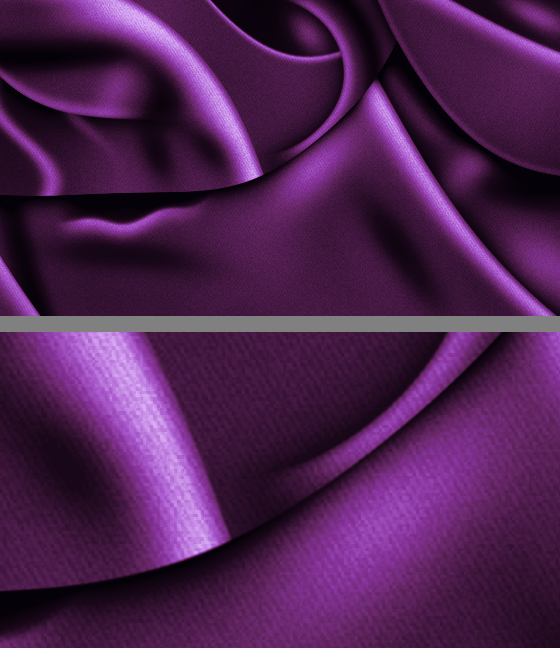
Top, the full canvas; bottom, a detail of the centre.
Write a WebGL 2 fragment shader that draws this texture.

```glsl
#version 300 es
precision highp float;
#define EDGE 0.0028
#define WARP 0.010
#define RIPPLE 0.30
#define LIGHT_GAIN 1.6
#define DARK_GAIN 1.2
#define WEAVE_PITCH 0.0095
#define WEAVE_DEPTH 0.13
#define GRAIN_SIZE 0.0036
#define GRAIN_DEPTH 0.42
#define SHADOW 2.3
uniform vec2 u_resolution;
out vec4 fragColor;

float hash(vec2 cell) {
    vec3 q = fract(cell.xyx * vec3(0.1031, 0.1030, 0.0973));
    q += dot(q, q.yzx + 33.33);
    return fract((q.x + q.y) * q.z);
}
// Coverage on the positive side of a curve
float side(float d) { return smoothstep(-EDGE, EDGE, d); }
// Lit band with its own width on either side
float sheen(float d, float before, float after) {
    float s = d / (d < 0.0 ? before : after);
    return exp(-s * s);
}
// Falloff away from an edge
float shade(float d, float reach) { return exp(-max(d, 0.0) / reach); }
// Soft tilted oval
float swell(vec2 p, vec2 center, vec2 size, float angle) {
    float c = cos(angle), s = sin(angle);
    vec2 q = mat2(c, -s, s, c) * (p - center) / size;
    return exp(-dot(q, q));
}
float ripple(vec2 p) {
    float sum = 0.0, gain = 0.5;
    for (int i = 0; i < 4; i++) {
        p = mat2(0.8, 0.6, -0.6, 0.8) * p * 1.5 + 0.7;
        sum += gain * sin(4.0 * p.x + 1.6 * sin(3.0 * p.y));
        gain *= 0.6;
    }
    return sum;
}
// Tone 0 is black, tone 6 the brightest sheen
vec3 satin(float tone) {
    vec3 stops[7] = vec3[7](vec3(0.02, 0.003, 0.03), vec3(0.10, 0.03, 0.10),
        vec3(0.26, 0.09, 0.25), vec3(0.40, 0.15, 0.40), vec3(0.53, 0.20, 0.61),
        vec3(0.67, 0.36, 0.81), vec3(0.85, 0.68, 0.96));
    vec3 color = stops[0];
    for (int i = 1; i < 7; i++) color = mix(color, stops[i], clamp(tone - float(i - 1), 0.0, 1.0));
    return color;
}
// Broad lower sheet; ridge is the distance left of its diagonal fold
float lowerSheet(vec2 p, float ridge) {
    float tone = 2.0 + 0.6 * swell(p, vec2(0.82, 0.24), vec2(0.18, 0.25), 0.0)
        + 2.0 * swell(p, vec2(1.0, 0.48), vec2(0.16, 0.08), 0.8)
        - 1.1 * swell(p, vec2(0.40, 0.19), vec2(0.26, 0.055), -0.15)
        - 1.3 * swell(p, vec2(1.27, 0.20), vec2(0.22, 0.06), -1.0)
        - 1.3 * sheen(p.x + 0.3 * p.y - 0.14, 0.05, 0.04);
    float lip = p.y - 0.285 - 0.9 * (p.x - 0.34) * (p.x - 0.34) - 0.012 * sin(28.0 * p.x);
    float span = smoothstep(0.16, 0.28, p.x) * smoothstep(0.72, 0.45, p.x);
    tone += span * (2.1 * sheen(lip, 0.035, 0.008) - 1.3 * smoothstep(0.0, 0.03, lip));
    float corner = 0.14 - 0.65 * p.y - p.x;
    tone = mix(tone, 2.3 + 2.2 * sheen(corner - 0.015, 0.015, 0.05), side(corner));
    return tone + 2.8 * sheen(ridge - 0.025, 0.02, 0.045);
}
// Shaded sheet behind the diagonal fold
float rightSheet(vec2 p, float ridge, float under) {
    return 1.9 + 1.6 * swell(p, vec2(1.73, 0.17), vec2(0.17, 0.09), -0.6)
        + 1.6 * swell(p, vec2(1.48, 0.47), vec2(0.12, 0.06), 0.9)
        - 1.0 * swell(p, vec2(1.64, 0.40), vec2(0.18, 0.05), -0.2)
        + 0.7 * sheen(under - 0.07, 0.02, 0.03) * smoothstep(0.5, 0.6, p.y)
        - 1.3 * shade(-ridge, 0.045) - SHADOW * shade(under, 0.03);
}
// Gathered cloth left of the long bright fold
float gatheredFolds(vec2 p, float ridge) {
    float hook = length(vec2(max(p.x - 0.36, 0.0), 1.35 * (p.y - 0.70)));
    float lip = p.y - 0.595 - 0.175 * exp(-p.x / 0.18);
    float upper = 2.1 - 1.6 * sheen(hook - 0.17, 0.06, 0.08)
        + 0.9 * swell(p, vec2(0.37, 0.70), vec2(0.05, 0.09), -0.5)
        - 1.3 * swell(p, vec2(0.18, 1.0), vec2(0.16, 0.045), -0.1)
        + 1.4 * sheen(lip - 0.012, 0.012, 0.025) * smoothstep(0.6, 0.3, p.x);
    float curl = 0.5 + 0.5 * sin(26.0 * p.x + 2.5 * sin(11.0 * p.y));
    float lower = 2.2 + smoothstep(0.42, 0.1, p.x) * (2.4 * pow(curl, 6.0) - 0.8)
        - 1.2 * swell(p, vec2(0.50, 0.50), vec2(0.05, 0.09), 0.3)
        - 1.4 * swell(p, vec2(0.70, 0.52), vec2(0.10, 0.06), -0.7)
        - 1.4 * shade(-lip, 0.04) * smoothstep(0.75, 0.5, p.x);
    float tone = mix(lower, upper, mix(side(lip), smoothstep(-0.05, 0.05, lip), smoothstep(0.4, 0.6, p.x)));
    return tone + 3.3 * sheen(ridge - 0.03, 0.026, mix(0.02, 0.11, p.y));
}
// Curved pocket and the bands wrapped around it
float pocket(vec2 p) {
    float arc = length(p - vec2(0.83, 0.77)) - 0.248;
    float tone = 2.25 - 1.3 * shade(-arc, 0.05) * smoothstep(0.75, 0.95, p.x);
    float lip = p.y - 0.822 - 1.6 * (p.x - 0.99) * (p.x - 0.99);
    float cavity = 0.8 + 2.1 * swell(p, vec2(0.97, 0.90), vec2(0.08, 0.045), -0.9);
    tone = mix(tone, cavity, side(lip)) + 2.3 * sheen(lip, 0.014, 0.005);
    float bands = 1.9 + 1.8 * sheen(arc - 0.012, 0.01, 0.022) - 1.3 * sheen(arc - 0.10, 0.035, 0.03);
    return mix(tone, bands, side(arc) * smoothstep(0.86, 1.0, p.x));
}
// Smooth upper right sheet with a turned top hem
float upperSheet(vec2 p, float inside) {
    float tone = 2.15 - 0.6 * shade(inside, 0.06) + 0.7 * sheen(inside - 0.01, 0.01, 0.012);
    float hem = p.y - 1.0 + 0.464 * (p.x - 1.435);
    float behind = 1.1 + 2.2 * swell(p, vec2(1.70, 0.96), vec2(0.12, 0.035), -0.5);
    return mix(tone, behind, side(hem)) + 2.2 * sheen(hem + 0.012, 0.04, 0.011);
}
void main() {
    vec2 uv = gl_FragCoord.xy / u_resolution.y;
    vec2 p = uv + WARP * vec2(sin(9.0 * uv.y + 4.0 * uv.x), sin(8.0 * uv.x + 1.0));
    // Boundary curves of the sheets
    float drop = 0.78 - p.y, rise = 0.6 * exp((1.2 - p.x) / 0.22), decay = exp(3.2 * (p.y - 1.0));
    float diagonal = (1.17 + 0.45 * drop + 0.42 * drop * drop - p.x) * 0.8;
    float upper = (p.y - 0.40 - rise) * inversesqrt(1.0 + rise * rise * 20.7);
    float drape = p.y - 0.375 - 0.19 * pow(p.x, 4.0) - 0.015 * cos(4.0 * p.x);
    float crest = (0.94 - 0.55 * decay - p.x) * inversesqrt(1.0 + 3.1 * decay * decay);
    // Sheets from back to front, each shadowing the one below
    float tone = mix(rightSheet(p, diagonal, -upper), lowerSheet(p, diagonal), side(diagonal));
    tone -= SHADOW * shade(-drape, 0.032);
    tone = mix(tone, mix(pocket(p), gatheredFolds(p, crest), side(crest)), side(drape));
    tone = mix(tone - 1.2 * shade(-upper, 0.025), upperSheet(p, upper), side(upper));
    // Satin response, then twill weave and fine grain
    float lift = tone + RIPPLE * ripple(p) - 2.15;
    tone = 2.1 + (lift > 0.0 ? LIGHT_GAIN * lift / (1.0 + 0.12 * lift) : DARK_GAIN * lift);
    float weave = sin(6.28318 * (uv.x + 0.6 * uv.y) / WEAVE_PITCH);
    float grain = hash(floor(uv / GRAIN_SIZE)) - 0.5;
    tone += (WEAVE_DEPTH * weave + GRAIN_DEPTH * grain) * smoothstep(0.2, 2.5, tone);
    fragColor = vec4(satin(tone), 1.0);
}
```
